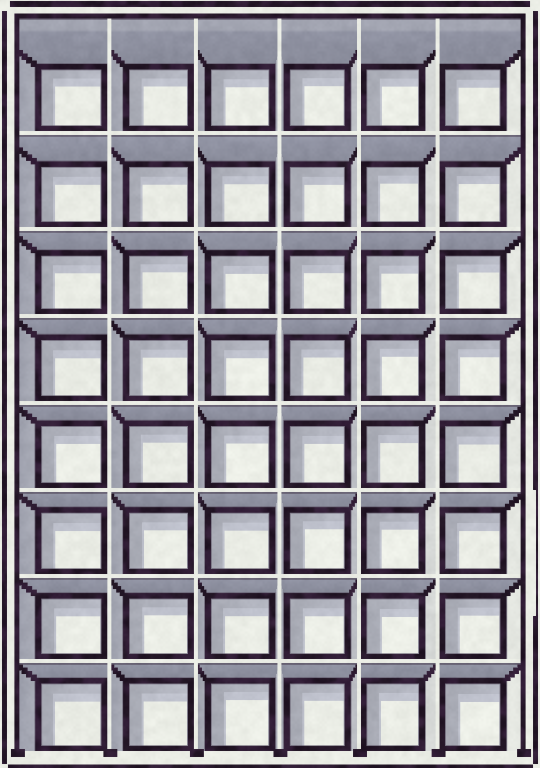
Write a WebGL 2 fragment shader that draws this pattern.

```glsl
#version 300 es
precision highp float;
// A shelf of 6 by 8 open boxes, seen from the front, with dark posts, pale
// dividers, stepped corner brackets and a lit panel in each box. Each box is
// built from soft-edged rectangles; post insets follow the central viewpoint.
uniform vec2 u_resolution;
out vec4 fragColor;

const vec2 SHEET = vec2(543.0, 768.0);   // abstract size of the whole canvas
const int COLS = 6, ROWS = 8, STEPS = 4;
const float EDGE_X[7] = float[](17., 110., 197., 281., 361., 440., 526.);
const float EDGE_Y[9] = float[](16., 133., 229., 316., 403., 490., 576., 661., 753.);

const vec3 PAPER = vec3(0.92, 0.93, 0.90);
const vec3 PALE  = vec3(0.68, 0.69, 0.73);
const vec3 SLATE = vec3(0.55, 0.56, 0.62);
const vec3 DUSK  = vec3(0.36, 0.33, 0.40);
const vec3 PLUM  = vec3(0.20, 0.12, 0.22);
const vec3 INK   = vec3(0.13, 0.08, 0.14);

const float POST = 6.0, BAR = 5.5;       // widths of the dark timbers
const float DIVIDER = 2.0;               // half width of the pale lines
const vec2 PANEL_INSET = vec2(14.5, 20.0);
const float BRACKET = 14.0;              // height of the stepped brackets
const float WEAR = 0.035;

float aa;                                // half width of a smoothed edge

float hash(vec2 p) {
  vec3 q = fract(p.xyx * vec3(0.1031, 0.1030, 0.0973));
  q += dot(q, q.yzx + 33.33);
  return fract((q.x + q.y) * q.z);
}

float noise(vec2 p) {
  vec2 i = floor(p), f = fract(p);
  f = f * f * (3.0 - 2.0 * f);
  return mix(mix(hash(i), hash(i + vec2(1, 0)), f.x),
             mix(hash(i + vec2(0, 1)), hash(i + vec2(1, 1)), f.x), f.y);
}

float box(vec2 p, vec2 lo, vec2 hi) {
  vec2 e = smoothstep(-aa, aa, p - lo) * smoothstep(-aa, aa, hi - p);
  return e.x * e.y;
}

// Stepped bracket; q runs from the upper corner towards the post
float bracket(vec2 q, float width, float drop) {
  float m = 0.0;
  for (int k = 0; k < STEPS; k++) {
    float t = float(k) / float(STEPS);
    vec2 a = vec2(t * width, drop - BRACKET * (1.0 - t));
    m = max(m, box(q, a, a + vec2(width / float(STEPS) + 1.5, 6.5)));
  }
  return m * step(5.0, width);
}

// Dark timbers of a box: two posts, shelf bar and bottom bar
float timbers(vec2 p, vec2 lo, vec2 hi, float grow) {
  float outer = box(p, lo - grow, hi + grow);
  float inner = box(p, lo + vec2(POST, BAR) + grow, hi - vec2(POST, BAR) - grow);
  return outer * (1.0 - inner);
}

vec3 drawCell(vec2 p, vec2 id, vec2 lo, vec2 hi, vec3 dark) {
  float left = max(1.5, 18.5 - 4.7 * id.x);
  float right = max(2.0, 4.2 * (id.x - 1.0));
  float drop = 17.0 + 31.0 * exp(-id.y);
  vec2 a = lo + vec2(left, drop), b = hi - vec2(right, 1.5);
  float y = p.y - lo.y, tone = hash(id + 7.0);

  // Ceiling, with a paler lintel in the tall first row
  vec3 c = mix(SLATE * 1.06, SLATE * 0.97, clamp(y / drop, 0.0, 1.0));
  if (id.y < 0.5) c = mix(c, PALE, 0.6 * (1.0 - smoothstep(13.0, 17.0, y)));

  // Side walls below the sloping brackets
  vec2 ql = vec2(p.x - lo.x, y), qr = vec2(hi.x - p.x, y);
  float wallL = smoothstep(-aa, aa, y - drop + BRACKET * (1.0 - ql.x / left))
              * smoothstep(aa, -aa, ql.x - left);
  float wallR = smoothstep(-aa, aa, y - drop + BRACKET * (1.0 - qr.x / right))
              * smoothstep(aa, -aa, qr.x - right);
  c = mix(c, mix(SLATE, PALE, 0.45 + 0.4 * ql.x / left), wallL);
  c = mix(c, mix(PALE, PAPER, smoothstep(2.0, 5.0, id.x) * 0.9), wallR);

  // Back wall and its lit panel
  vec3 back = mix(PALE * 0.96, PALE * 1.06, smoothstep(a.x, b.x, p.x));
  c = mix(c, back, box(p, a, b));
  vec2 corner = a + PANEL_INSET + vec2(POST, 3.0)
              + 2.0 * (vec2(tone, hash(id + 31.0)) - 0.5);
  c = mix(c, PALE * 1.16, 0.6 * box(p, corner - vec2(2.0, 8.0), b));
  c = mix(c, PAPER * (0.99 + 0.02 * tone), box(p, corner, b - vec2(POST + 1.0, 0)));

  // Timbers with a dusky fringe, then brackets
  c = mix(c, DUSK, 0.6 * timbers(p, a, b, 0.9));
  c = mix(c, dark, timbers(p, a, b, 0.0));
  float steps = max(bracket(ql, left, drop), bracket(qr, right, drop));
  c = mix(c, dark, steps);
  return mix(c, DUSK, 0.8 * box(p, lo, vec2(hi.x, lo.y + 3.8)));
}

void main() {
  vec2 uv = gl_FragCoord.xy / u_resolution;
  vec2 p = vec2(uv.x, 1.0 - uv.y) * SHEET;
  aa = 0.6 * SHEET.y / u_resolution.y;
  vec2 lo = vec2(EDGE_X[0], EDGE_Y[0]), hi = vec2(EDGE_X[COLS], EDGE_Y[ROWS]);
  vec3 dark = mix(INK, PLUM, smoothstep(0.25, 0.75, noise(p * 0.09)));

  // Outer casing: dark rim, worn thin on the right, around a pale band
  float worn = box(p, vec2(530, 490), vec2(543, 616));
  float rim = max(box(p, vec2(2, 11), vec2(7, 764)), box(p, vec2(10, 1), vec2(533, 7)));
  rim = max(rim, box(p, vec2(536.0 + 3.0 * worn, 11), vec2(541, 764)));
  rim = max(rim, box(p, vec2(8, 764.5), vec2(536, 769)));
  vec3 c = mix(PAPER, dark, rim);

  // Boxes
  int col = 0, row = 0;
  for (int i = 1; i < COLS; i++) if (p.x > EDGE_X[i]) col = i;
  for (int i = 1; i < ROWS; i++) if (p.y > EDGE_Y[i]) row = i;
  vec3 cell = drawCell(p, vec2(col, row), vec2(EDGE_X[col], EDGE_Y[row]),
                       vec2(EDGE_X[col + 1], EDGE_Y[row + 1]), dark);
  c = mix(c, cell, box(p, lo, hi));

  // Pale dividers, dark feet and inner outline
  float lines = 0.0, feet = 0.0;
  for (int i = 1; i < COLS; i++)
    lines = max(lines, box(p, vec2(EDGE_X[i] - DIVIDER, lo.y), vec2(EDGE_X[i] + DIVIDER, hi.y)));
  for (int i = 1; i <= ROWS; i++)
    lines = max(lines, box(p, vec2(lo.x, EDGE_Y[i] - DIVIDER), vec2(hi.x, EDGE_Y[i] + DIVIDER)));
  for (int i = 0; i <= COLS; i++)
    feet = max(feet, box(p, vec2(EDGE_X[i] - 6.0, 749), vec2(EDGE_X[i] + 8.0, 757)));
  c = mix(c, PAPER, lines);
  float outline = box(p, lo - 2.5, vec2(hi.x + 2.5, 757)) * (1.0 - box(p, lo + 2.5, vec2(hi.x - 2.5, 770)));
  c = mix(c, dark, max(feet, outline));

  // Faint mottling
  c += WEAR * (noise(p * 0.13) + 0.5 * noise(p * 0.4) - 0.75);
  fragColor = vec4(clamp(c, 0.0, 1.0), 1.0);
}
```
